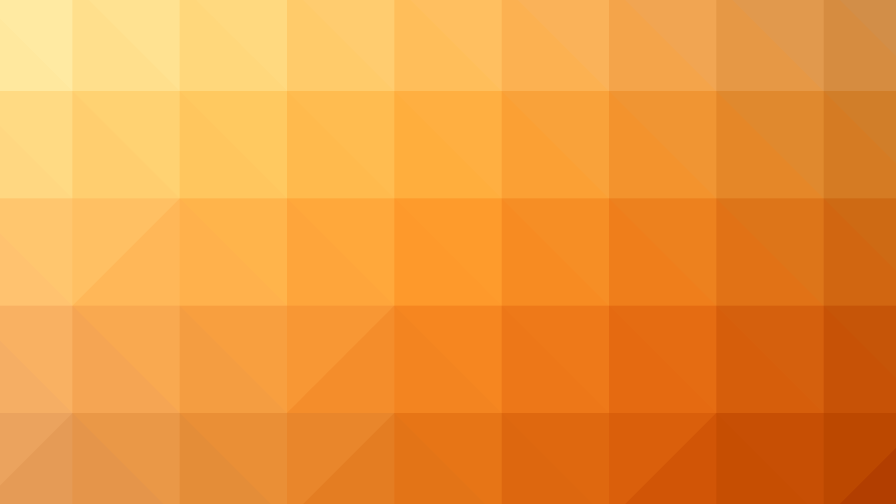
Give the GLSL for this background, as a WebGL 2 fragment shader.

```glsl
#version 300 es
precision highp float;
// A centred grid of squares, each cut along a diagonal into two flat facets.
// Every facet takes one colour, sampled at its centroid from the sum of a
// horizontal ramp (cream to rust) and a vertical ramp (shade to light).

uniform vec2 u_resolution;
out vec4 fragColor;

const float CELL_SIZE = 0.21296;   // side of a square, in canvas heights
const vec2 HALF_GRID = vec2(4.0, 2.0);
const int SAMPLES = 3;             // antialiasing samples per axis

// Left to right, one stop every second column.
const vec3 COLUMN_COLOURS[5] = vec3[5](
  vec3(257, 196, 110), vec3(256, 179, 75), vec3(255, 154, 42),
  vec3(239, 127, 28), vec3(208, 104, 18));

// Bottom to top, added to the column colour, one stop per row.
const vec3 ROW_SHIFTS[5] = vec3[5](
  vec3(-25, -37, -20), vec3(-9, -21, -11), vec3(0),
  vec3(3, 21, 19), vec3(4, 37, 50));

// Bit n of each row marks a square in column n whose diagonal rises.
const int RISING_CUTS[5] = int[5](329, 8, 2, 0, 0);

// Piecewise linear ramp; t counts stops and extends past both ends.
vec3 ramp(vec3 stops[5], float t) {
  int i = int(clamp(floor(t), 0.0, 3.0));
  return mix(stops[i], stops[i + 1], t - float(i));
}

bool hasRisingCut(vec2 cell) {
  ivec2 c = ivec2(clamp(cell, vec2(0.0), 2.0 * HALF_GRID));
  return ((RISING_CUTS[c.y] >> c.x) & 1) == 1;
}

// Centroid of the facet under p, in cell units.
vec2 facetCentroid(vec2 p) {
  vec2 cell = floor(p + 0.5);
  vec2 local = p - cell;
  vec2 mirror = vec2(hasRisingCut(cell) ? -1.0 : 1.0, 1.0);
  float side = dot(local, mirror) > 0.0 ? 1.0 : -1.0;
  return cell + mirror * side / 6.0;
}

vec3 facetColour(vec2 p) {
  vec2 centre = facetCentroid(p);
  vec3 colour = ramp(COLUMN_COLOURS, centre.x * 0.5) + ramp(ROW_SHIFTS, centre.y);
  return clamp(colour / 255.0, 0.0, 1.0);
}

// Canvas position to cell units, with the middle square centred.
vec2 toGrid(vec2 position, vec2 resolution) {
  return (position - 0.5 * resolution) / (resolution.y * CELL_SIZE) + HALF_GRID;
}

void main() {
  vec3 total = vec3(0.0);
  for (int y = 0; y < SAMPLES; y++) {
    for (int x = 0; x < SAMPLES; x++) {
      vec2 jitter = (vec2(x, y) + 0.5) / float(SAMPLES) - 0.5;
      total += facetColour(toGrid(gl_FragCoord.xy + jitter, u_resolution));
    }
  }
  fragColor = vec4(total / float(SAMPLES * SAMPLES), 1.0);
}
```
